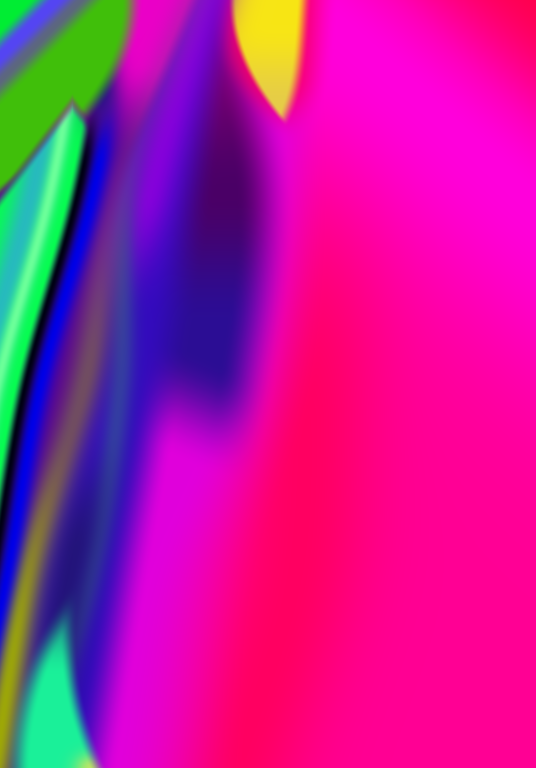
Give the GLSL for this background, as a Shadertoy shader.

```glsl
// Draws flowing neon silk: a hot pink field with violet, blue and green folds on the left.

// Smooth curve through five values spaced evenly from t = 0 to t = 1.
float curve(float t, float a, float b, float c, float d, float e) {
    float k[7] = float[](2.0 * a - b, a, b, c, d, e, 2.0 * e - d);
    float s = clamp(t, 0.0, 0.9999) * 4.0;
    int i = int(s);
    float f = fract(s);
    float p = k[i], q = k[i + 1], r = k[i + 2], w = k[i + 3];
    return q + 0.5 * f * (r - p + f * (2.0 * p - 5.0 * q + 4.0 * r - w
             + f * (3.0 * (q - r) + w - p)));
}

// 1 to the left of an edge, 0 to the right, blended over +-soft.
float leftOf(float x, float edge, float soft) {
    return 1.0 - smoothstep(-soft, soft, x - edge);
}

// Bell-shaped streak around a centre.
float streak(float x, float centre, float width) {
    float d = (x - centre) / width;
    return exp(-d * d);
}

// Pink field with a magenta band, a red corner and a warm ridge.
vec3 pinkField(float x, float t) {
    float band = t - 0.04 - 0.63 * (x - 0.65);
    float blue = 0.58 + 0.28 * streak(band, 0.0, band < 0.0 ? 0.12 : 0.24);
    blue -= 0.28 * smoothstep(0.08, 0.28, -band);
    float ridge = curve(t, 0.6, 0.6, 0.575, 0.55, 0.44);
    blue -= 0.2 * streak(x, ridge, 0.13) * smoothstep(0.1, 0.55, t);
    return vec3(1.0, 0.0, blue);
}

// Dark lobe hanging from the top, shading from plum to indigo.
vec3 addLobe(vec3 col, float x, float t) {
    vec3 tint = mix(vec3(0.5, 0.0, 0.45), vec3(0.29, 0.0, 0.4), smoothstep(0.05, 0.25, t));
    tint = mix(tint, vec3(0.17, 0.05, 0.58), smoothstep(0.25, 0.42, t));
    float edge = curve(t, 0.42, 0.495, 0.46, 0.38, 0.3);
    float fade = 1.0 - smoothstep(0.45, 0.6, t - 0.3 * (x - 0.33));
    return mix(col, tint, leftOf(x, edge, 0.055) * fade);
}

// Yellow drop at the top with a red rim.
vec3 addDrop(vec3 col, float x, float t) {
    float a = 0.433 + 3.9 * t * t;
    float b = 0.568 - 0.1 * t - 40.0 * t * t * t * t;
    float rim = leftOf(a - 0.02, x, 0.035) * leftOf(x, b + 0.025, 0.04);
    col = mix(col, vec3(0.98, 0.0, 0.33), 0.85 * rim * (1.0 - smoothstep(0.1, 0.2, t)));
    vec3 yellow = mix(vec3(0.97, 0.9, 0.08), vec3(0.9, 0.8, 0.28), smoothstep(0.03, 0.14, t));
    return mix(col, yellow, leftOf(a, x, 0.008) * leftOf(x, b, 0.014));
}

// Blue skirt, violet fold and steel sheen.
vec3 addSkirt(vec3 col, float x, float t) {
    float edge = curve(t, 0.405, 0.355, 0.3, 0.235, 0.175);
    col = mix(col, vec3(0.2, 0.04, 0.74), leftOf(x, edge, 0.045));
    float violet = streak(x, curve(t, 0.38, 0.28, 0.2, 0.1, 0.0), 0.05);
    col = mix(col, vec3(0.52, 0.0, 0.86), violet * (1.0 - smoothstep(0.25, 0.42, t)));
    float sheen = streak(x, curve(t, 0.33, 0.235, 0.225, 0.168, 0.06), 0.024);
    col = mix(col, vec3(0.2, 0.3, 0.6), 0.75 * sheen * smoothstep(0.15, 0.35, t));
    float shade = streak(x, curve(t, 0.3, 0.27, 0.21, 0.13, 0.07), 0.045);
    return mix(col, vec3(0.12, 0.08, 0.42), 0.8 * shade * smoothstep(0.55, 0.72, t));
}

// Purple fold left of the skirt, edged by a mauve to olive seam.
vec3 addFold(vec3 col, float x, float t) {
    float seam = curve(t, 0.362, 0.222, 0.158, 0.048, -0.01);
    vec3 purple = mix(vec3(0.92, 0.0, 0.78), vec3(0.36, 0.01, 0.56), smoothstep(0.08, 0.21, t));
    col = mix(col, purple, leftOf(x, seam, 0.015));
    vec3 tint = mix(vec3(0.5, 0.2, 0.6), vec3(0.44, 0.3, 0.38), smoothstep(0.2, 0.5, t));
    tint = mix(tint, vec3(0.62, 0.66, 0.02), smoothstep(0.55, 0.85, t));
    return mix(col, tint, streak(x, seam, 0.034) * mix(0.4, 1.0, smoothstep(0.15, 0.5, t)));
}

// Green blade with teal and mint stripes, a black edge and a blue glow.
vec3 addBlade(vec3 col, float x, float t, float roof) {
    float edge = curve(t, 0.2, 0.136, 0.038, -0.025, -0.1);
    float start = smoothstep(0.1, 0.22, t);
    col = mix(col, vec3(0.0, 0.0, 0.92), streak(x, edge + 0.037, 0.022) * start);
    col = mix(col, vec3(0.0, 0.0, 0.08), streak(x, edge + 0.009, 0.015) * start);
    vec3 green = vec3(0.02, 1.0, 0.3);
    green = mix(green, vec3(0.15, 0.73, 0.74), streak(x, edge - 0.075, 0.036));
    green = mix(green, vec3(0.42, 1.0, 0.6), streak(x, edge - 0.042, 0.014));
    return mix(col, green, leftOf(x, edge, 0.01) * smoothstep(0.0, 0.025, roof));
}

// Diagonal green, grey, violet and emerald bands in the upper left corner.
vec3 addCorner(vec3 col, float x, float t, float roof) {
    float q = x + 1.43 * t;
    vec3 smear = vec3(0.1, 0.08, 0.5);
    col = mix(col, smear, streak(x, 0.187, 0.035) * streak(t, 0.11, 0.05));
    vec3 band = mix(vec3(0.0, 0.93, 0.2), vec3(0.33, 0.27, 0.95), smoothstep(0.055, 0.1, q));
    band = mix(band, vec3(0.36, 0.4, 0.5), smoothstep(0.11, 0.15, q));
    band = mix(band, vec3(0.25, 0.75, 0.04), smoothstep(0.15, 0.2, q));
    float mask = leftOf(x, 0.247 - 4.0 * t * t, 0.02);
    return mix(col, band, mask * (1.0 - smoothstep(-0.005, 0.02, roof)));
}

// Sea-green pool rising from the bottom edge.
vec3 addPool(vec3 col, float x, float t) {
    float a = 0.033 + 2.1 * (1.0 - t) * (1.0 - t);
    float b = 0.128 + 1.9 * (t - 0.83) * (t - 0.83);
    float mask = leftOf(a, x, 0.024) * leftOf(x, b, 0.016) * smoothstep(0.74, 0.88, t);
    vec3 sea = mix(vec3(0.1, 0.94, 0.6), vec3(0.72, 0.9, 0.4),
                   streak(x, 0.17, 0.03) * streak(t, 1.0, 0.018));
    return mix(col, sea, mask);
}

void mainImage(out vec4 fragColor, in vec2 fragCoord) {
    vec2 uv = fragCoord / iResolution.xy;
    float x = uv.x, t = 1.0 - uv.y;               // t runs down from the top
    float roof = t - 0.125 - 0.92 * abs(x - 0.135); // upper limit of the blade

    vec3 col = pinkField(x, t);
    float halo = curve(t, 0.56, 0.555, 0.505, 0.38, 0.33);
    col = mix(col, vec3(0.88, 0.0, 0.86), leftOf(x, halo, mix(0.04, 0.13, t)));
    col = addLobe(col, x, t);
    col = addDrop(col, x, t);
    col = addSkirt(col, x, t);
    col = addFold(col, x, t);
    col = addBlade(col, x, t, roof);
    col = addCorner(col, x, t, roof);
    col = addPool(col, x, t);
    fragColor = vec4(col, 1.0);
}
```
